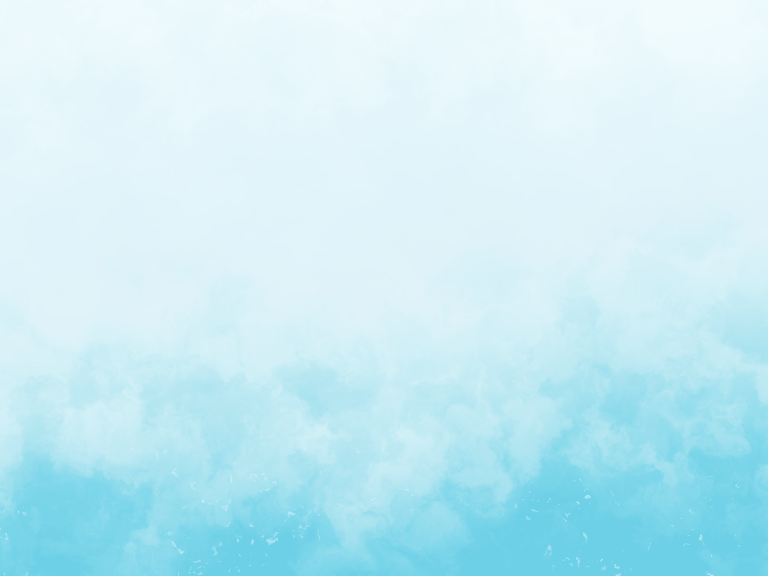
Write a WebGL 2 fragment shader that draws this background.

```glsl
#version 300 es
precision highp float;
// A pale watercolour wash that sinks from near white into cyan.
// Height picks the colour from a ramp; broad patches, clouds and ragged
// blotches bend that height, and soft flecks lighten the lower part.

uniform vec2 u_resolution;
out vec4 outColor;

const float CLOUD_SCALE = 5.0;
const float BLOTCH_SCALE = 13.0;
const float WARP = 0.09;
const vec2 CLOUD_STRENGTH = vec2(0.26, 0.26);   // at the bottom, at the top
const vec2 BLOTCH_STRENGTH = vec2(0.25, 0.17);
const float FLECK_TOP = 0.32;                   // flecks fade out at this height
const vec3 FLECK_COLOR = vec3(0.84, 0.955, 0.98);

// Colour stops: rgb and height.
const int STOPS = 8;
const vec4 RAMP[STOPS] = vec4[](
  vec4(0.43, 0.815, 0.905, 0.01), vec4(0.50, 0.842, 0.918, 0.12),
  vec4(0.64, 0.882, 0.935, 0.22), vec4(0.73, 0.91, 0.948, 0.31),
  vec4(0.815, 0.938, 0.965, 0.41), vec4(0.872, 0.95, 0.977, 0.54),
  vec4(0.892, 0.962, 0.983, 0.80), vec4(0.945, 0.985, 0.992, 1.04));

// Broad patches: centre, radius and shift (positive is paler).
const int PATCHES = 12;
const vec4 PATCH[PATCHES] = vec4[](
  vec4(0.48, 0.39, 0.19, 0.10), vec4(0.48, 0.10, 0.15, 0.08),
  vec4(0.20, 0.05, 0.06, 0.12), vec4(0.40, 0.04, 0.05, 0.09),
  vec4(0.10, 0.26, 0.09, 0.07), vec4(0.85, 0.24, 0.09, 0.06),
  vec4(0.08, 0.15, 0.13, -0.06), vec4(0.71, 0.07, 0.07, -0.07),
  vec4(0.42, 0.31, 0.06, -0.07), vec4(0.95, 0.13, 0.12, -0.05),
  vec4(0.08, 0.62, 0.24, 0.10), vec4(0.92, 0.55, 0.22, -0.06));

float hash(vec2 p) {
  vec3 q = fract(vec3(p.xyx) * 0.1031);
  q += dot(q, q.yzx + 33.33);
  return fract((q.x + q.y) * q.z);
}

float noise(vec2 p) {
  vec2 cell = floor(p), f = fract(p);
  f = f * f * (3.0 - 2.0 * f);
  float low = mix(hash(cell), hash(cell + vec2(1, 0)), f.x);
  float high = mix(hash(cell + vec2(0, 1)), hash(cell + vec2(1, 1)), f.x);
  return mix(low, high, f.y);
}

// Layered noise centred on zero; a higher gain makes it rougher.
float fbm(vec2 p, float gain) {
  float sum = 0.0, amplitude = 0.5;
  for (int i = 0; i < 5; i++) {
    sum += amplitude * (noise(p) - 0.5);
    p = mat2(0.8, 0.6, -0.6, 0.8) * p * 2.03 + 17.3;
    amplitude *= gain;
  }
  return sum;
}

vec3 washColor(float height) {
  vec3 color = RAMP[0].rgb;
  for (int i = 1; i < STOPS; i++) {
    float t = clamp((height - RAMP[i - 1].w) / (RAMP[i].w - RAMP[i - 1].w), 0.0, 1.0);
    color = mix(color, RAMP[i].rgb, t);
  }
  return color;
}

float patchShift(vec2 uv, float aspect) {
  float shift = 0.0;
  for (int i = 0; i < PATCHES; i++) {
    vec2 d = (uv - PATCH[i].xy) * vec2(aspect, 1.0) / PATCH[i].z;
    shift += PATCH[i].w * exp(-dot(d, d));
  }
  return shift;
}

// One jittered soft dot per grid cell, present in some cells only.
float flecks(vec2 p, float scale, float density) {
  vec2 q = p * scale, cell = floor(q);
  vec2 centre = 0.3 + 0.4 * vec2(hash(cell + 3.1), hash(cell + 8.7));
  float radius = mix(0.12, 0.28, hash(cell + 21.0));
  float dotMask = 1.0 - smoothstep(radius * 0.3, radius, length(fract(q) - centre));
  return dotMask * step(hash(cell + 40.0), density);
}

void main() {
  vec2 uv = gl_FragCoord.xy / u_resolution;
  float aspect = u_resolution.x / u_resolution.y;
  vec2 p = gl_FragCoord.xy / u_resolution.y;

  // Slightly warped clouds, then smaller blotches with crisper rims.
  vec2 warp = vec2(fbm(p * 14.0 + 4.0, 0.6), fbm(p * 14.0 + 31.0, 0.6));
  vec2 q = p + warp * WARP;
  float cloud = fbm(q * CLOUD_SCALE + 11.0, 0.55);
  float rough = fbm(q * BLOTCH_SCALE + 53.0, 0.62);
  float blotch = mix(rough, 0.5 * smoothstep(-0.16, 0.16, rough) - 0.25, 0.4);
  float rise = smoothstep(0.2, 0.65, uv.y);
  float height = uv.y + patchShift(uv + warp * 0.1, aspect)
    + cloud * mix(CLOUD_STRENGTH.x, CLOUD_STRENGTH.y, rise)
    + blotch * mix(BLOTCH_STRENGTH.x, BLOTCH_STRENGTH.y, rise);
  vec3 color = washColor(height);

  // Small splashes, gathered into loose groups.
  float group = smoothstep(0.45, 0.65, noise(p * 8.0 + 5.0));
  float spots = flecks(q, 40.0, 0.15) + 0.7 * flecks(q + 0.37, 65.0, 0.15);
  float fade = 1.0 - smoothstep(FLECK_TOP * 0.5, FLECK_TOP, uv.y);
  color = mix(color, FLECK_COLOR, clamp(spots * group * fade * 0.55, 0.0, 1.0));

  outColor = vec4(color, 1.0);
}
```
